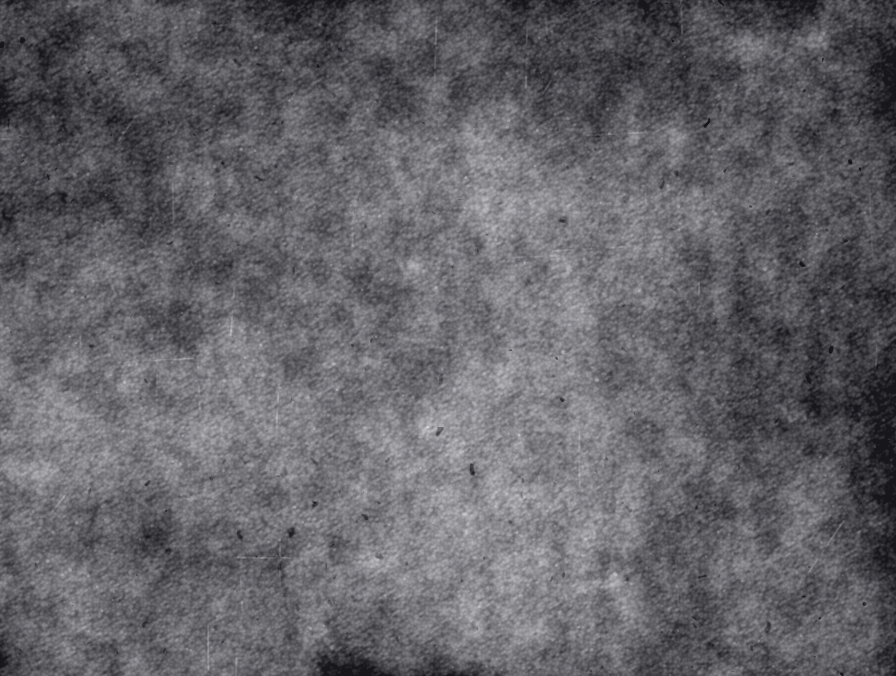
Reproduce this texture procedurally as a Shadertoy shader.

```glsl
float hash(vec2 p) {
    vec3 q = fract(p.xyx * 0.1031);
    q += dot(q, q.yzx + 33.33);
    return fract((q.x + q.y) * q.z);
}

float valueNoise(vec2 p) {
    vec2 cell = floor(p), f = fract(p);
    f = f * f * (3.0 - 2.0 * f);
    float low = mix(hash(cell), hash(cell + vec2(1, 0)), f.x);
    float high = mix(hash(cell + vec2(0, 1)), hash(cell + vec2(1, 1)), f.x);
    return mix(low, high, f.y);
}

float fbm(vec2 p) {
    float sum = 0.0, weight = 0.5;
    for (int i = 0; i < 5; i++) {
        sum += weight * valueNoise(p);
        p = mat2(1.6, 1.2, -1.2, 1.6) * p + 17.3;
        weight *= 0.5;
    }
    return sum / 0.97;
}

// Cellular noise: x = distance to the nearest point, y = its random id
vec2 cellular(vec2 p) {
    vec2 cell = floor(p), nearest = vec2(8.0, 0.0);
    for (int y = -1; y <= 1; y++)
    for (int x = -1; x <= 1; x++) {
        vec2 c = cell + vec2(x, y);
        vec2 point = c + vec2(hash(c + 11.7), hash(c + 53.1));
        float d = length(p - point);
        if (d < nearest.x) nearest = vec2(d, hash(c + 91.4));
    }
    return nearest;
}

// Scattered round spots; share is the fraction of cells that hold one
float spots(vec2 p, float share, float radius) {
    vec2 c = cellular(p);
    float size = radius * (0.6 + 0.8 * fract(c.y * 57.0));
    return step(1.0 - share, c.y) * smoothstep(size, size * 0.4, c.x);
}

float glow(vec2 uv, vec2 centre, vec2 radius) {
    vec2 d = (uv - centre) / radius;
    return exp(-dot(d, d));
}

// Broad light and dark areas of the slab
float broadTone(vec2 uv) {
    float light = 0.10 * glow(uv, vec2(0.56, 0.77), vec2(0.10, 0.12))
                + 0.09 * glow(uv, vec2(0.64, 0.58), vec2(0.10, 0.14))
                + 0.13 * glow(uv, vec2(0.60, 0.18), vec2(0.20, 0.21))
                + 0.07 * glow(uv, vec2(0.44, 0.48), vec2(0.20, 0.32))
                + 0.06 * glow(uv, vec2(0.12, 0.42), vec2(0.15, 0.18))
                + 0.08 * glow(uv, vec2(0.50, 1.00), vec2(0.11, 0.08));
    float dark = 0.12 * glow(uv, vec2(0.39, 0.87), vec2(0.14, 0.07))
               + 0.13 * glow(uv, vec2(0.72, 0.89), vec2(0.12, 0.13))
               + 0.08 * glow(uv, vec2(0.83, 0.48), vec2(0.10, 0.20))
               + 0.11 * glow(uv, vec2(1.00, 0.38), vec2(0.12, 0.32))
               + 0.10 * glow(uv, vec2(0.00, 0.85), vec2(0.13, 0.25))
               + 0.06 * glow(uv, vec2(0.30, 0.24), vec2(0.13, 0.13));
    vec2 edge = min(uv, 1.0 - uv);
    return light - dark - 0.06 * exp(-min(edge.x, edge.y) * 28.0);
}

float segment(vec2 p, vec2 centre, float angle, float halfLength) {
    vec2 dir = vec2(cos(angle), sin(angle));
    vec2 d = p - centre;
    return length(d - dir * clamp(dot(d, dir), -halfLength, halfLength));
}

// Faint worn scratches, mostly upright, some level, a few slanted
float scratches(vec2 p, float aspect) {
    float sum = 0.0;
    for (int i = 0; i < 44; i++) {
        vec2 seed = vec2(float(i) * 7.3, 4.1);
        vec2 centre = vec2(hash(seed) * aspect, hash(seed + 3.7));
        float kind = hash(seed + 9.2);
        float angle = kind < 0.6 ? 1.57 : kind < 0.87 ? 0.0 : 1.0;
        angle += (hash(seed + 5.5) - 0.5) * 0.16;
        float halfLength = mix(0.012, 0.065, hash(seed + 21.0));
        float d = segment(p, centre, angle, halfLength);
        sum += smoothstep(0.0024, 0.0004, d) * mix(0.3, 1.0, hash(seed + 31.0));
    }
    return min(sum, 1.0) * smoothstep(0.2, 0.65, valueNoise(p * 95.0));
}

void mainImage(out vec4 fragColor, in vec2 fragCoord) {
    vec2 uv = fragCoord / iResolution.xy;
    float aspect = iResolution.x / iResolution.y;
    vec2 p = vec2(uv.x * aspect, uv.y);
    vec2 warp = vec2(fbm(p * 6.0), fbm(p * 6.0 + 40.0)) - 0.5;

    // Clouds, mottling and upright streaks
    float tone = 0.365 + broadTone(uv + warp * 0.2);
    tone += 0.36 * (fbm(p * 5.0 + warp * 1.5) - 0.5);
    tone += 0.30 * (fbm(p * 30.0 + 8.0) - 0.5);
    tone += 0.06 * (valueNoise(p * vec2(65.0, 6.0)) - 0.5);

    // Fine slanted grain
    vec2 slant = mat2(0.87, -0.5, 0.5, 0.87) * p;
    tone += 0.17 * (valueNoise(slant * vec2(150.0, 260.0)) - 0.5);
    tone += 0.13 * (0.45 - cellular(p * 170.0).x);

    // Stain rims with broken cracks
    float rim = fbm(p * 4.0 + vec2(3.0, 9.0)) - 0.5;
    float stained = glow(uv, vec2(0.82, 0.40), vec2(0.12, 0.20));
    float worn = smoothstep(0.4, 0.7, valueNoise(p * 16.0));
    tone -= 0.08 * stained * smoothstep(-0.01, 0.005, rim) * exp(-max(rim, 0.0) * 22.0);
    tone -= 0.13 * stained * worn * smoothstep(0.009, 0.001, abs(rim));

    // Pale chips, specks and scratches
    tone += 0.07 * smoothstep(0.66, 0.76, fbm(p * vec2(11.0, 15.0) + 70.0));
    tone += 0.10 * spots(p * 72.0, 0.10, 0.22);
    tone += 0.13 * scratches(p, aspect);

    // Dark pits gathered in loose clusters
    float cluster = smoothstep(0.35, 0.7, valueNoise(p * 4.0 + 25.0));
    vec2 ragged = p + 0.012 * (vec2(valueNoise(p * 90.0), valueNoise(p * 90.0 + 60.0)) - 0.5);
    tone -= 0.28 * cluster * spots(ragged * vec2(30.0, 22.0), 0.12, 0.14);
    tone -= 0.13 * spots(ragged * 60.0, 0.04, 0.2);

    vec3 slateTint = vec3(-0.004, -0.004, 0.016);
    fragColor = vec4(clamp(max(tone, 0.09) + slateTint, 0.0, 1.0), 1.0);
}
```
